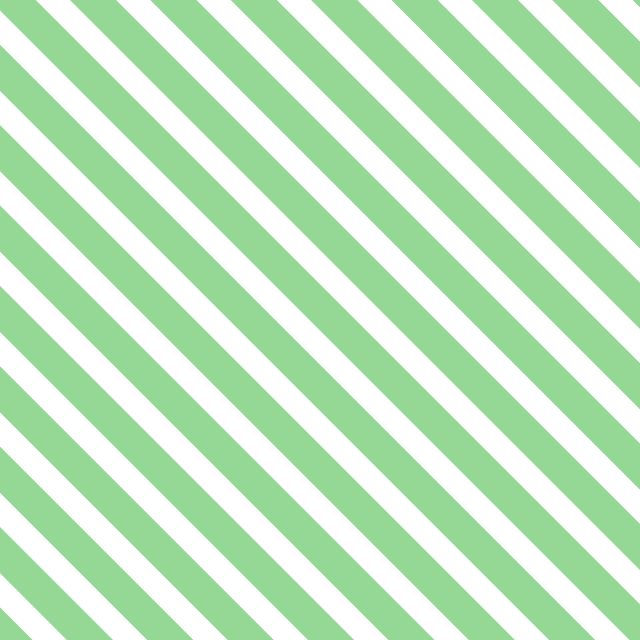
Give the GLSL for this pattern, as a Shadertoy shader.

```glsl
// Flat green diagonal stripes on white, falling from upper left to lower right.
// The diagonal coordinate is folded into one repeat, and a distance to the
// stripe's centre line gives its smooth-edged coverage.

#define STRIPE_PERIOD 0.1256   // repeat along a canvas side
#define STRIPE_FILL   0.575    // green share of each repeat
#define STRIPE_CENTRE 0.0197   // centre line offset from the main diagonal
#define EDGE_PIXELS   0.8      // half width of the edge ramp
#define GREEN vec3(0.584, 0.842, 0.586)
#define WHITE vec3(1.0)

// Signed distance, measured along a canvas side, to the nearest stripe's edge.
float stripeDistance(float across)
{
    float repeat = fract((across - STRIPE_CENTRE) / STRIPE_PERIOD + 0.5) - 0.5;
    return (abs(repeat) - 0.5 * STRIPE_FILL) * STRIPE_PERIOD;
}

void mainImage(out vec4 fragColor, in vec2 fragCoord)
{
    vec2 uv = fragCoord / iResolution.xy;

    // Zero on the diagonal from the upper left to the lower right corner.
    float across = uv.x + uv.y - 1.0;

    // Antialiased stripe coverage.
    float edge = EDGE_PIXELS / min(iResolution.x, iResolution.y);
    float coverage = 1.0 - smoothstep(-edge, edge, stripeDistance(across));

    fragColor = vec4(mix(WHITE, GREEN, coverage), 1.0);
}
```
